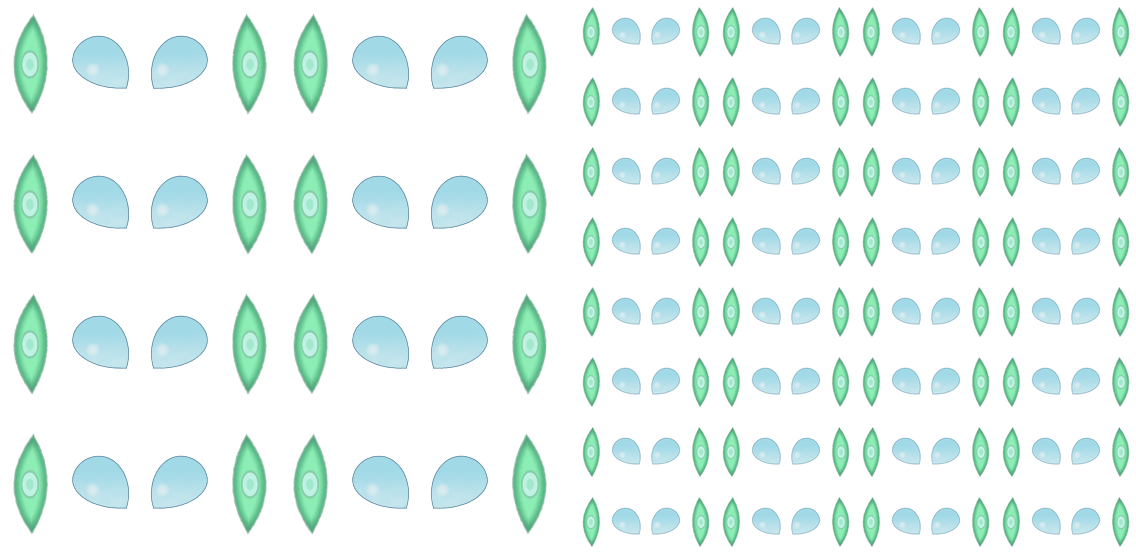
Left: one tile. Right: repeated 2 by 2.
Write a three.js fragment shader that draws this pattern.

```glsl
// Mirrored pairs of green leaves and pale blue drops on white, 2 tiles across and 4 down.
// Leaves are two parabolic arcs; drops are intersected ellipse arcs with a soft highlight.
// Lengths are in 1/768 of the canvas, so one tile measures 384 by 192.
varying vec2 vUv;

float hash(vec2 p) {
  vec3 q = fract(p.xyx * vec3(0.1031, 0.1030, 0.0973));
  q += dot(q, q.yzx + 33.33);
  return fract((q.x + q.y) * q.z);
}

float noise(vec2 p) {
  vec2 i = floor(p), f = fract(p);
  f = f * f * (3.0 - 2.0 * f);
  return mix(mix(hash(i), hash(i + vec2(1, 0)), f.x),
             mix(hash(i + vec2(0, 1)), hash(i + vec2(1, 1)), f.x), f.y);
}

// Approximate signed distance to an ellipse quadrant, negative inside.
float ellipseArc(vec2 p, vec2 radius) {
  p = max(p, 0.01);
  float k = length(p / radius);
  return k * (k - 1.0) / length(p / (radius * radius));
}

float dropDistance(vec2 p) {
  vec2 right = p - vec2(136, 91);
  vec2 below = vec2(165, 110) - p;
  vec2 upperLeft = vec2(136.0 - p.x, p.y - 108.0);
  float d = ellipseArc(vec2(right.x, abs(right.y)), vec2(41, 52));
  d = max(d, ellipseArc(below, vec2(66, 39.5)));
  return max(d, ellipseArc(upperLeft, vec2(37, 35)));
}

// Depth inside a leaf centred on the origin, with a fuller left side.
float leafDepth(vec2 p) {
  float t = p.y / 69.0;
  float x = p.x - t;
  float width = x < 0.0 ? 26.5 : 20.5;
  float f = 1.0 - t * t - abs(x) / width;
  return f / length(vec2(1.0 / width, 2.0 * t / 69.0));
}

vec3 paintLeaf(vec3 base, vec2 p, float grain) {
  float depth = leafDepth(p) + grain * 0.8;
  float tip = smoothstep(0.62, 1.0, abs(p.y) / 69.0);

  // Body: bright heart, deeper green rim and tips, greyish soft edge.
  vec3 color = mix(vec3(0.33, 0.71, 0.51), vec3(0.55, 0.93, 0.71), smoothstep(1.0, 14.0, depth));
  color = mix(color, vec3(0.29, 0.60, 0.44), tip * 0.75);
  color = mix(vec3(0.56, 0.72, 0.64), color, smoothstep(0.5, 3.5, depth));

  // Oval eye: ring, pale fill and inner spot.
  vec2 eye = p - vec2(-4, -0.3);
  float oval = length(eye / vec2(12.6, 19.8));
  float spot = length(eye / vec2(5.4, 8.2));
  color = mix(color, vec3(0.53, 0.80, 0.67), 1.0 - smoothstep(0.92, 1.06, oval));
  color = mix(color, vec3(0.75, 0.95, 0.89), 1.0 - smoothstep(0.77, 0.87, oval));
  color = mix(color, vec3(0.64, 0.91, 0.80), 1.0 - smoothstep(0.8, 1.1, spot));

  return mix(base, color, smoothstep(-1.0, 1.6, depth));
}

vec3 paintDrop(vec3 base, vec2 mirrored, vec2 local, vec2 glint, float grain) {
  float d = dropDistance(mirrored) + grain * 0.3;

  // Wash: paler downward, with faint blotches around the glint.
  float pale = 1.0 - smoothstep(-32.0, 22.0, local.y);
  pale += (noise(local / 9.0 + 40.0) - 0.5) * 0.3 * pale;
  vec3 color = mix(vec3(0.63, 0.85, 0.905), vec3(0.76, 0.895, 0.925), pale);
  float shine = 1.0 - smoothstep(3.0, 12.0, length(local - glint));
  color = mix(color, vec3(0.86, 0.925, 0.94), shine * 0.85);

  // Thin outline.
  float line = 1.0 - smoothstep(0.3, 1.4, abs(d + 0.5));
  color = mix(color, vec3(0.42, 0.57, 0.66), line * 0.85);
  return mix(base, color, 1.0 - smoothstep(-0.6, 0.8, d));
}

void main() {
  vec2 canvas = vUv * 768.0;
  vec2 p = mod(canvas, vec2(384, 192));
  bool flipped = p.x > 192.0;
  vec2 mirrored = vec2(min(p.x, 384.0 - p.x), p.y);

  // Slight roughness of the edges, varying between tiles.
  float grain = noise(mod(canvas, 768.0) / 3.0) - 0.5;

  // The glint stays left of centre in both drops of a pair.
  vec2 local = p - vec2(flipped ? 246 : 138, 107);
  vec2 glint = vec2(flipped ? -23 : -11, -11);

  vec3 color = paintLeaf(vec3(1), mirrored - vec2(45, 104), grain);
  color = paintDrop(color, mirrored, local, glint, grain);
  gl_FragColor = vec4(color, 1.0);
}
```
